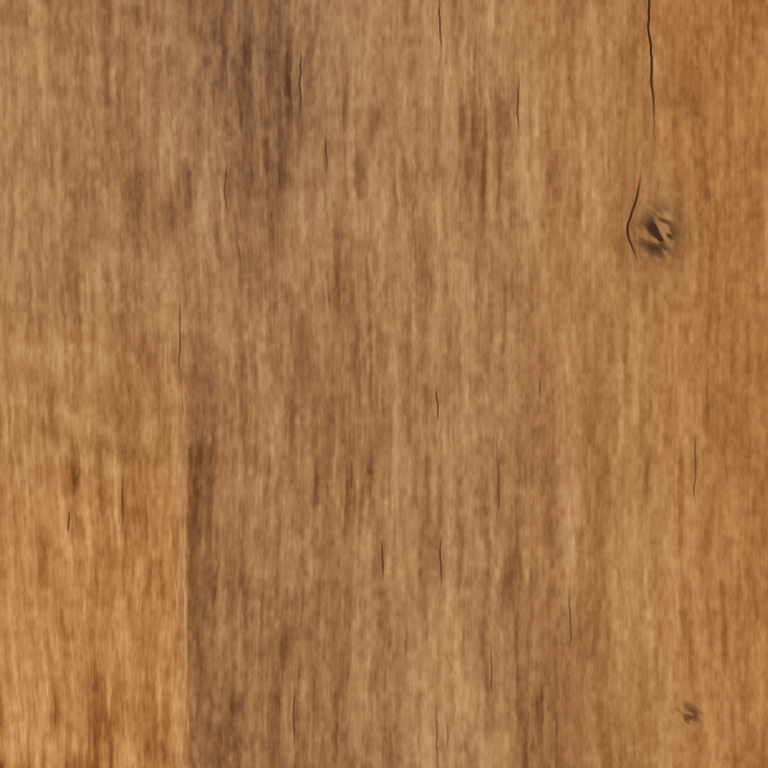
A Shadertoy shader for this texture:

```glsl
// Draws a warm brown wood board with vertical grain, a knot, fine cracks and a plank seam.

const vec3 DARK_WOOD = vec3(0.43, 0.265, 0.14);
const vec3 MID_WOOD = vec3(0.640, 0.443, 0.268);
const vec3 LIGHT_WOOD = vec3(0.80, 0.625, 0.42);
const vec3 CRACK_INK = vec3(0.23, 0.145, 0.095);
const vec3 WARM_SHIFT = vec3(0.030, 0.000, -0.038);
const vec2 FINE_GRAIN = vec2(115.0, 11.0);
const vec2 BROAD_GRAIN = vec2(34.0, 2.6);
const vec2 FLECKS = vec2(150.0, 75.0);
const vec2 KNOT = vec2(0.857, 0.695);
const vec2 SMALL_KNOT = vec2(0.895, 0.070);
const float SEAM_X = 0.245;
const int CRACKS = 22;
const int SPLINTERS = 14;

float hash(vec2 p) {
    vec3 q = fract(p.xyx * 0.1031);
    q += dot(q, q.yzx + 33.33);
    return fract((q.x + q.y) * q.z);
}

float noise(vec2 p) {
    vec2 i = floor(p), f = fract(p);
    f = f * f * (3.0 - 2.0 * f);
    return mix(mix(hash(i), hash(i + vec2(1, 0)), f.x),
               mix(hash(i + vec2(0, 1)), hash(i + vec2(1, 1)), f.x), f.y);
}

// Layered noise centred on zero
float layers(vec2 p) {
    float sum = 0.0, amp = 0.55;
    for (int i = 0; i < 3; i++) {
        sum += amp * (noise(p) - 0.5);
        p = p * 2.03 + 17.3;
        amp *= 0.55;
    }
    return sum;
}

float blob(vec2 p, vec2 centre, vec2 size) {
    vec2 d = (p - centre) / size;
    return exp(-dot(d, d));
}

// Upright stroke that tapers toward both ends
float stroke(vec2 p, vec2 centre, float halfLength, float width) {
    float along = (p.y - centre.y) / halfLength;
    float taper = 1.0 - smoothstep(0.3, 1.0, abs(along));
    float edge = max(width, 0.7 / iResolution.y);
    return taper * (1.0 - smoothstep(0.3 * edge, 1.5 * edge, abs(p.x - centre.x)));
}

// Bends the fibres gently and leads them around the knot
vec2 bendGrain(vec2 p) {
    float sway = 0.022 * noise(p * vec2(3.0, 2.2)) + 0.006 * noise(p * vec2(14.0, 11.0));
    float ragged = 0.0035 * layers(p * vec2(45.0, 60.0));
    float around = 0.5 * (p.x - KNOT.x) * blob(p, KNOT, vec2(0.05, 0.085));
    float lean = 0.035 * p.y * (1.0 - smoothstep(0.0, 0.35, p.x));
    return vec2(p.x + sway + ragged - around + lean, p.y);
}

// Fibres, pores and raised edges
float grainTone(vec2 p, vec2 g, float rough) {
    float fine = layers(g * FINE_GRAIN);
    float lit = fine - layers((g + vec2(0.0025, -0.003)) * FINE_GRAIN);
    float pores = smoothstep(0.62, 0.92, noise(g * vec2(95.0, 13.0) + 41.0));
    pores *= smoothstep(0.35, 0.75, noise(p * vec2(9.0, 5.0) + 8.0));
    return 0.95 * layers(g * BROAD_GRAIN) + rough * (0.95 * fine + 0.38 * lit)
         + 0.85 * layers(p * FLECKS) - 0.55 * pores;
}

// Wide shading: dark band beside the seam, smoky top, sloping saw ripples
float broadTone(vec2 p, float left) {
    float side = p.x - SEAM_X - 0.004 * (noise(vec2(p.y * 14.0, 3.0)) - 0.5);
    float band = smoothstep(-0.004, 0.004, side) * exp(-max(side, 0.0) / 0.07);
    float smoke = blob(p, vec2(0.36, 0.87), vec2(0.06, 0.14)) + 0.6 * blob(p, vec2(0.19, 0.74), vec2(0.04, 0.06));
    float ripple = noise(vec2(p.x * 8.0, (p.y + 0.25 * p.x) * 42.0)) - 0.5;
    float rippleArea = left * smoothstep(0.25, 0.65, noise(p * vec2(5.0, 4.0) + 2.0));
    return 0.55 * layers(p * vec2(6.0, 3.0) + 5.0) + 0.42 * ripple * rippleArea
         - band * mix(0.52, 0.12, smoothstep(0.2, 0.75, p.y)) - 0.40 * smoke * (0.6 + 0.8 * noise(p * vec2(60.0, 25.0)));
}

// Scattered short cracks, the long split and both knots
float inkMask(vec2 p, vec2 wavy) {
    float ink = 0.0;
    for (int i = 0; i < CRACKS; i++) {
        vec2 seed = vec2(float(i), 7.0);
        vec2 centre = vec2(hash(seed), hash(seed + 31.0));
        float size = mix(0.015, 0.085, hash(seed + 57.0));
        ink = max(ink, mix(0.25, 0.6, hash(seed + 73.0)) * stroke(wavy, centre, size, 0.0014));
    }
    float splitX = 0.853 - 0.045 * max(p.y - 0.80, 0.0);
    ink = max(ink, 0.9 * stroke(wavy, vec2(splitX, 0.97), 0.18, 0.0016));
    float hookX = 0.834 - 0.016 * exp(-pow((p.y - 0.70) / 0.035, 2.0));
    ink = max(ink, 0.85 * stroke(wavy, vec2(hookX, 0.715), 0.075, 0.0018));

    float crumble = noise(p * vec2(130.0, 170.0) + p.yx * 60.0);
    float knot = blob(p, KNOT, vec2(0.018, 0.023)) * smoothstep(0.15, 0.75, crumble);
    float halo = 0.28 * blob(p, KNOT, vec2(0.034, 0.055)) * (0.5 + crumble);
    float spot = 0.7 * blob(p, SMALL_KNOT, vec2(0.016, 0.012)) * smoothstep(0.35, 0.8, crumble);
    return clamp(max(ink, max(knot + halo, spot)), 0.0, 0.9);
}

// Pale splinters on the left and the lit lip of the seam
float splinterMask(vec2 wavy) {
    float light = 0.75 * stroke(wavy, vec2(SEAM_X - 0.004, 0.20), 0.19, 0.0017);
    for (int i = 0; i < SPLINTERS; i++) {
        vec2 seed = vec2(float(i), 113.0);
        vec2 centre = vec2(0.27, 0.65) * vec2(hash(seed), hash(seed + 19.0));
        light = max(light, 0.6 * stroke(wavy, centre, mix(0.015, 0.06, hash(seed + 43.0)), 0.0018));
    }
    return light;
}

void mainImage(out vec4 fragColor, in vec2 fragCoord) {
    vec2 p = fragCoord / iResolution.xy;
    vec2 g = bendGrain(p);
    float left = 1.0 - smoothstep(0.2, 0.45, p.x);
    float lowLeft = (1.0 - smoothstep(0.22, 0.26, p.x)) * (1.0 - smoothstep(0.2, 0.7, p.y));
    float rough = mix(1.0, 0.72, smoothstep(0.55, 0.8, p.x)) + 0.35 * lowLeft;

    float tone = 0.10 + grainTone(p, g, rough) + broadTone(p, left) + 0.10 * lowLeft;
    vec3 color = mix(MID_WOOD, tone < 0.0 ? DARK_WOOD : LIGHT_WOOD, min(abs(tone), 1.2));

    // Warmer lower left and right side, greyer upper middle
    float warmth = lowLeft + 0.9 * smoothstep(0.6, 1.0, p.x) - 0.35 - 0.7 * blob(p, vec2(0.33, 0.95), vec2(0.15, 0.3));
    color += WARM_SHIFT * warmth;

    vec2 wavy = p + vec2(0.007 * layers(vec2(p.x * 6.0, p.y * 28.0)), 0.0);
    color = mix(color, LIGHT_WOOD, splinterMask(wavy) * (0.5 + 0.5 * noise(p * 70.0)));
    color = mix(color, CRACK_INK, inkMask(p, wavy));
    fragColor = vec4(clamp(color, 0.0, 1.0), 1.0);
}
```
